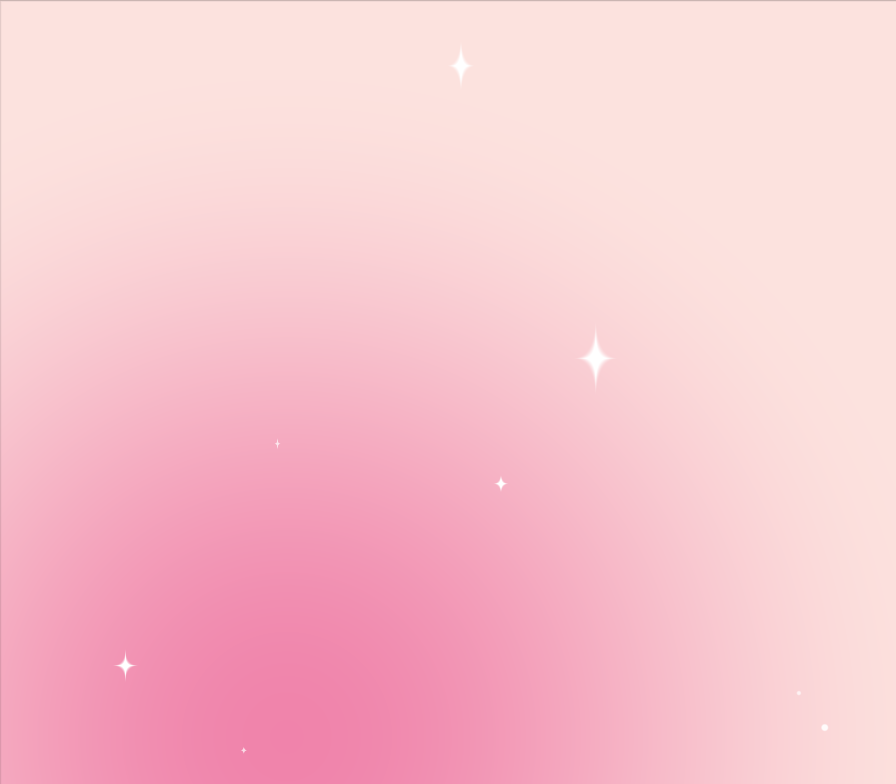
This background is drawn by a WebGL 1 fragment shader. Its source:

```glsl
precision highp float;

uniform vec2 u_resolution;

// Four-pointed sparkle with concave sides and a soft round core
float sparkle(vec2 p, vec2 center, vec2 reach) {
  vec2 d = abs(p - center);
  vec2 q = sqrt(d / reach);
  float arms = smoothstep(1.15, 0.75, q.x + q.y);
  float core = 0.6 * exp(-dot(d, d) / (0.05 * reach.x * reach.y));
  return max(arms, core);
}

float dotMask(vec2 p, vec2 center, float radius, float pixel) {
  return smoothstep(radius + pixel, radius - pixel, length(p - center));
}

void main() {
  vec2 p = gl_FragCoord.xy / u_resolution.y;
  float pixel = 1.0 / u_resolution.y;

  // Rose glow fading radially into pale peach
  vec3 rose = vec3(0.940, 0.515, 0.670);
  vec3 peach = vec3(0.988, 0.885, 0.870);
  float glowDistance = length(p - vec2(0.366, 0.06));
  vec3 color = mix(rose, peach, smoothstep(0.0, 0.86, glowDistance));

  // Large and medium sparkles
  float light = sparkle(p, vec2(0.760, 0.543), vec2(0.025, 0.047));
  light = max(light, sparkle(p, vec2(0.588, 0.916), vec2(0.017, 0.036)));
  light = max(light, sparkle(p, vec2(0.160, 0.151), vec2(0.015, 0.019)));
  light = max(light, sparkle(p, vec2(0.639, 0.383), vec2(0.010, 0.014)));

  // Faint specks
  light = max(light, 0.7 * sparkle(p, vec2(0.354, 0.434), vec2(0.005, 0.007)));
  light = max(light, 0.7 * sparkle(p, vec2(0.311, 0.043), vec2(0.005, 0.007)));
  light = max(light, 0.7 * dotMask(p, vec2(1.019, 0.116), 0.0025, pixel));
  light = max(light, 0.9 * dotMask(p, vec2(1.052, 0.072), 0.0042, pixel));
  color = mix(color, vec3(1.0), light);

  // Hairline shade along the top and left edges
  float topLine = smoothstep(0.0025, 0.0005, 1.0 - p.y);
  float leftLine = smoothstep(0.0025, 0.0005, p.x);
  color *= 1.0 - max(0.2 * topLine, 0.1 * leftLine);

  gl_FragColor = vec4(color, 1.0);
}
```
